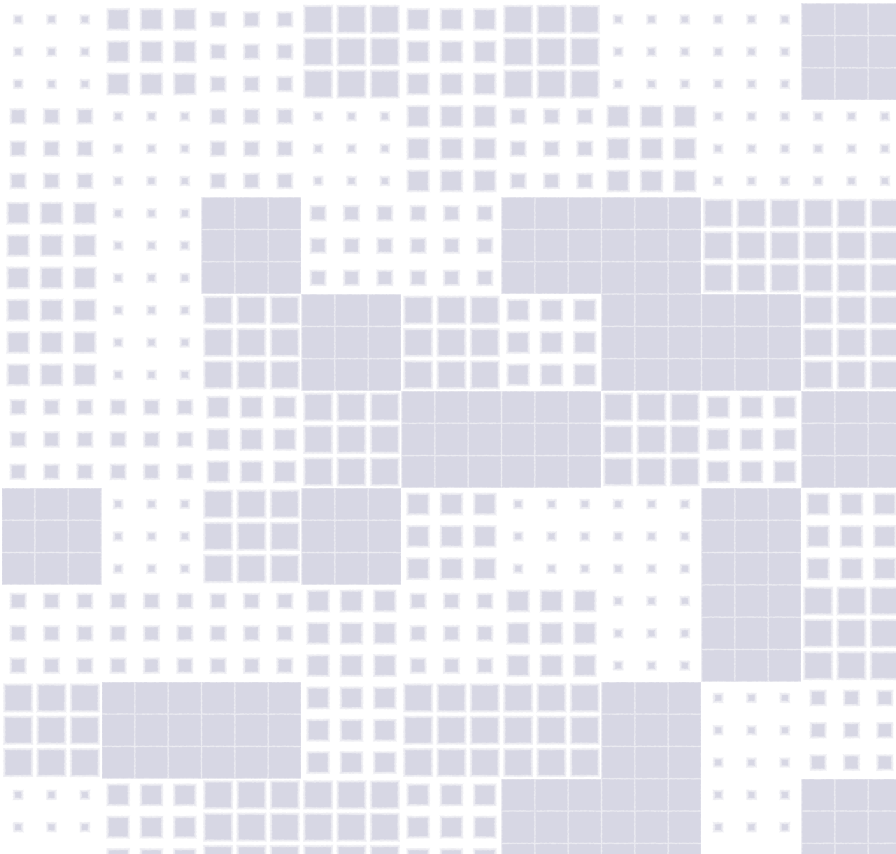
This pattern is drawn by a WebGL 1 fragment shader. Its source:

```glsl
precision highp float;
// Halftone checker: a lattice of small squares grouped into 3 by 3 blocks.
// Each block hashes to one of five square sizes, from tiny dots to a nearly
// solid tile with faint seams; pale fringes and fine grain soften the edges.

#define SQUARES vec2(26.88, 26.43)   // squares across and down
#define MARGIN vec2(0.045, 0.10)     // blank strip at left and top, in squares
#define BLOCK 3.0                    // squares per block side
#define LEVELS 5.0                   // number of square sizes
#define SMALLEST 0.19                // side of the smallest square
#define LARGEST 0.965                // side of the largest square
#define FRINGE 0.06                  // width of the pale rim
#define SOFTNESS 0.05                // least edge blur, in squares
#define GRAIN 0.016                  // edge roughness
#define INK vec3(0.845, 0.845, 0.895)
#define PALE vec3(0.93, 0.93, 0.95)
#define PAPER vec3(1.0)

uniform vec2 u_resolution;

float hash(vec2 p) {
  return fract(sin(dot(p, vec2(127.1, 311.7))) * 43758.5453);
}

// Side length shared by all squares of one block
float blockSide(vec2 block) {
  float level = floor(hash(block + 3.0) * LEVELS);
  return mix(SMALLEST, LARGEST, level / (LEVELS - 1.0));
}

// Signed distance to a centred square
float squareDistance(vec2 p, float side) {
  vec2 q = abs(p) - 0.5 * side;
  return max(q.x, q.y);
}

// Coverage inside an edge, blurred over the given width
float coverage(float d, float blur) {
  return 1.0 - smoothstep(-0.5 * blur, 0.5 * blur, d);
}

void main() {
  // Lattice coordinates, counted from the upper left
  vec2 uv = gl_FragCoord.xy / u_resolution;
  vec2 grid = vec2(uv.x, 1.0 - uv.y) * SQUARES - MARGIN;
  vec2 cell = floor(grid);
  vec2 local = fract(grid) - 0.5;

  // Square with slightly rough edges
  float d = squareDistance(local, blockSide(floor(cell / BLOCK)));
  d += GRAIN * (hash(floor(grid * 19.0)) - 0.5);

  // Pale rim beneath the solid core
  vec2 pixel = SQUARES / u_resolution;
  float blur = max(max(pixel.x, pixel.y), SOFTNESS);
  float inside = step(0.0, min(grid.x, grid.y));
  vec3 color = mix(PAPER, PALE, inside * coverage(d - FRINGE, blur));
  color = mix(color, INK, inside * coverage(d, blur));

  gl_FragColor = vec4(color, 1.0);
}
```
